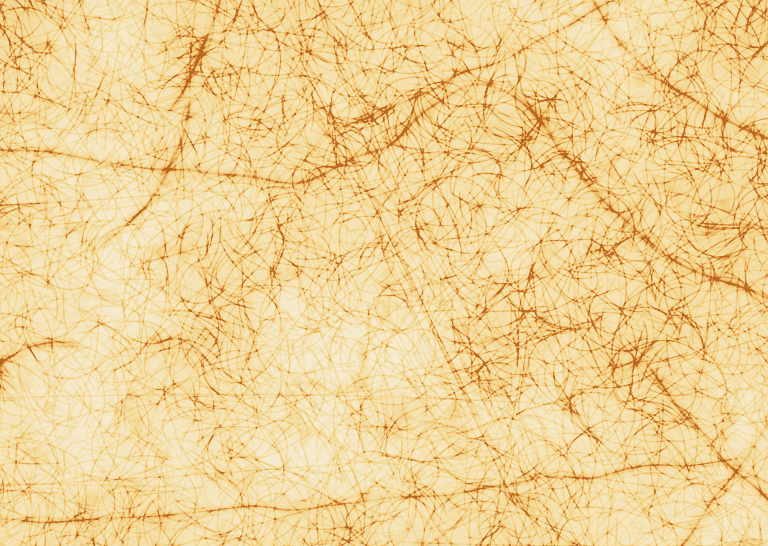
This texture is drawn by a WebGL 1 fragment shader. Its source:

```glsl
precision highp float;
// Backlit handmade fibre paper: a web of fine curved fibres, long straight threads
// and a few thick wandering strands. Each adds to a "tone" (amount of fibre in the
// light path), which a warm palette turns from cream into amber and brown.
uniform vec2 u_resolution;

const float FIBRE_WIDTH = 0.0011;
const float FIBRE_TONE = 1.9;
const float THREAD_WIDTH = 0.0011;
const float THREAD_TONE = 1.7;
const float STRAND_WIDTH = 0.0030;
const float PAPER_TONE = 0.55;
const float CLOUD_TONE = 3.0;
const float VIGNETTE_TONE = 0.5;
const float CLUMP_TONE = 1.6;
const float STEEP = -1.12;   // the three main thread directions
const float FLAT = 0.12;
const float DIAGONAL = 0.76;

const vec3 WHITE = vec3(0.97, 0.94, 0.87);
const vec3 CREAM = vec3(0.96, 0.91, 0.78);
const vec3 IVORY = vec3(0.96, 0.88, 0.68);
const vec3 STRAW = vec3(0.95, 0.85, 0.59);
const vec3 HONEY = vec3(0.95, 0.81, 0.50);
const vec3 AMBER = vec3(0.93, 0.73, 0.40);
const vec3 OCHRE = vec3(0.88, 0.60, 0.28);
const vec3 BROWN = vec3(0.73, 0.40, 0.13);

float hash(vec2 p) {
  return fract(sin(dot(p, vec2(127.1, 311.7))) * 43758.5453);
}

float noise(vec2 p) {
  vec2 i = floor(p), f = fract(p);
  f = f * f * (3.0 - 2.0 * f);
  return mix(mix(hash(i), hash(i + vec2(1.0, 0.0)), f.x),
             mix(hash(i + vec2(0.0, 1.0)), hash(i + vec2(1.0, 1.0)), f.x), f.y);
}

float fbm(vec2 p) {
  float sum = 0.0, amp = 0.533;
  for (int i = 0; i < 4; i++) {
    sum += amp * noise(p);
    p = p * 2.03 + 17.3;
    amp *= 0.5;
  }
  return sum;
}

// Smooth line whose total coverage stays the same below one pixel.
float line(float d, float width) {
  float edge = max(width, 0.75 / u_resolution.y);
  return width / edge * (1.0 - smoothstep(0.0, 2.0 * edge, abs(d)));
}

// Parabolic arc centred on the origin, fading out at its tips.
float arc(vec2 p, float angle, float halfLength, float bend, float width) {
  float c = cos(angle), s = sin(angle);
  vec2 q = vec2(c * p.x + s * p.y, c * p.y - s * p.x);
  float slope = 2.0 * bend * q.x;
  float d = (q.y - bend * q.x * q.x) / sqrt(1.0 + slope * slope);
  return line(d, width) * (1.0 - smoothstep(0.6, 1.0, abs(q.x) / halfLength));
}

// One jittered fibre per cell, neighbours included.
float fibreLayer(vec2 p, float cell, float seed) {
  vec2 g = p / cell, id = floor(g);
  float sum = 0.0;
  for (int y = -1; y <= 1; y++) {
    for (int x = -1; x <= 1; x++) {
      vec2 c = id + vec2(float(x), float(y));
      vec2 k = c + seed * 7.31;
      vec2 centre = c + vec2(hash(k), hash(k + 31.7));
      float pick = hash(k + 57.1);
      float bend = (hash(k + 83.9) - 0.5) * 1.6 / cell;
      sum += arc(p - centre * cell, pick * 6.2832, cell * (0.7 + 0.3 * pick), bend,
                 FIBRE_WIDTH) * (0.3 + 1.4 * fract(pick * 91.7));
    }
  }
  return sum;
}

// Dark core with a soft halo of loose fibres.
float strandProfile(float d, float width, float ragged) {
  float halo = d / (width * 3.5);
  return (2.4 * line(d, width * 0.7) + 1.5 * exp(-halo * halo)) * (0.45 + 1.1 * ragged);
}

float strand(vec2 p, vec2 a, vec2 b, float bow, float width, float ragged) {
  float len = length(b - a);
  vec2 dir = (b - a) / len, q = p - a;
  float t = dot(q, dir) / len;
  float slope = 4.0 * bow * (1.0 - 2.0 * t) / len;
  float d = dot(q, vec2(-dir.y, dir.x)) - 4.0 * bow * t * (1.0 - t);
  float ends = smoothstep(-0.03, 0.08, t) * (1.0 - smoothstep(0.92, 1.03, t));
  return ends * strandProfile(d / sqrt(1.0 + slope * slope), width, ragged);
}

float crest(float x) {
  float u = (x - 0.9) / 0.22;
  return 0.73 - 0.1 * x - 0.07 * x * x + 0.26 * exp(-u * u);
}

float strands(vec2 p) {
  float ragged = noise(p * 38.0), w = STRAND_WIDTH;
  p += 0.022 * (vec2(noise(p * 11.0), noise(p * 11.0 + 50.0)) - 0.5);
  float slope = (crest(p.x + 0.01) - crest(p.x - 0.01)) / 0.02;
  float sum = strandProfile((p.y - crest(p.x)) / sqrt(1.0 + slope * slope), w, ragged);
  sum += strand(p, vec2(0.41, 1.04), vec2(0.30, 0.79), 0.02, w, ragged);
  sum += strand(p, vec2(0.345, 0.82), vec2(0.18, 0.55), 0.035, w, ragged);
  sum += strand(p, vec2(1.05, 1.04), vec2(1.45, 0.73), -0.05, w, ragged);
  sum += strand(p, vec2(0.60, 0.75), vec2(1.18, 1.02), 0.0, w * 0.6, ragged);
  sum += strand(p, vec2(-0.05, 0.04), vec2(1.40, 0.17), -0.02, w * 0.6, ragged);
  sum += strand(p, vec2(1.18, 0.34), vec2(1.45, 0.04), -0.01, w, ragged);
  sum += strand(p, vec2(1.45, 0.30), vec2(1.20, -0.04), 0.02, w, ragged);
  sum += strand(p, vec2(-0.02, 0.32), vec2(0.15, 0.38), 0.02, w, ragged);
  return sum;
}

// Long threads in three directions, plus a tight steep bundle across the middle.
float threads(vec2 p, float aspect) {
  float sum = 0.0;
  for (int i = 0; i < 64; i++) {
    float n = float(i), kind = mod(n, 3.0);
    vec2 k = vec2(n, 3.7);
    vec2 centre = vec2(hash(k) * aspect, hash(k + 11.3));
    float angle = kind < 0.5 ? STEEP : (kind < 1.5 ? FLAT : DIAGONAL);
    float spread = 0.5;
    if (i < 12) {
      centre = vec2(0.54 * aspect + 0.13 * (hash(k) - 0.5), 0.5);
      angle = STEEP;
      spread = 0.06;
    }
    angle += spread * (hash(k + 23.9) - 0.5);
    sum += arc(p - centre, angle, mix(0.25, 0.85, hash(k + 41.1)),
               0.25 * spread * (hash(k + 67.7) - 0.5), THREAD_WIDTH) * (0.5 + hash(k + 79.3));
  }
  return sum;
}

vec3 palette(float t) {
  vec3 c = mix(WHITE, CREAM, clamp(t + 1.0, 0.0, 1.0));
  c = mix(c, IVORY, clamp(t, 0.0, 1.0));
  c = mix(c, STRAW, clamp(t - 1.0, 0.0, 1.0));
  c = mix(c, HONEY, clamp(t - 2.0, 0.0, 1.0));
  c = mix(c, AMBER, clamp(t - 3.0, 0.0, 1.0));
  c = mix(c, OCHRE, clamp(t - 4.0, 0.0, 1.0));
  return mix(c, BROWN, clamp((t - 5.0) / 1.5, 0.0, 1.0));
}

void main() {
  float aspect = u_resolution.x / u_resolution.y;
  vec2 p = gl_FragCoord.xy / u_resolution.y;
  vec2 fromCentre = 2.0 * gl_FragCoord.xy / u_resolution - 1.0;

  // Uneven sheet: cloudy thickness, paler centre, small clumps.
  float cloud = fbm(p * 5.0 + 3.1);
  float tone = PAPER_TONE + CLOUD_TONE * (cloud - 0.5);
  tone += VIGNETTE_TONE * (dot(fromCentre, fromCentre) - 0.667);
  tone += CLUMP_TONE * smoothstep(0.6, 0.85, fbm(p * 24.0 + 9.0));

  // Fibre web, denser where the sheet is thicker.
  float web = 0.0;
  for (int i = 0; i < 14; i++) {
    float n = float(i);
    web += fibreLayer(p + n * 0.137, 0.045 + 0.0045 * n, n + 1.0);
  }
  tone += FIBRE_TONE * web * (0.5 + cloud);
  tone += THREAD_TONE * threads(p, aspect) + strands(p);

  gl_FragColor = vec4(palette(tone), 1.0);
}
```
